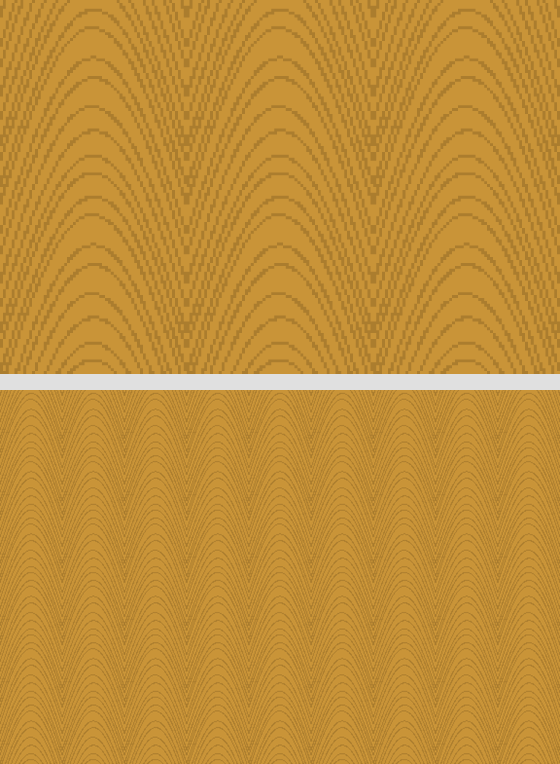
Top, the tile; bottom, the same tile 3 across and 3 down.
This texture is drawn by a WebGL 2 fragment shader. Its source:

```glsl
#version 300 es
precision highp float;
// Stepped woven arches: 3 x 2 tiles of 64 x 64 square cells. Each tile stacks
// eight uneven lines that follow a cosine arch and meet its neighbours in a
// sharp valley. A cell is dark when its centre lies close to one of the lines.
uniform vec2 u_resolution;
out vec4 outColor;

const float PI = 3.14159265;
const float TILE = 64.0;
const vec2 REPEATS = vec2(3.0, 2.0);
const vec3 GOLD = vec3(0.79, 0.58, 0.22);
const vec3 BROWN = vec3(0.67, 0.49, 0.18);

// Height of each arch top, in cells below the top of the tile
const float TOPS[8] = float[8](3.4, 9.5, 19.92, 26.6, 36.5, 44.75, 53.4, 59.25);

// 1 on a line, 0 on the ground; uv runs from 0 to 1 downwards
float lineCell(vec2 uv) {
    vec2 cell = mod(floor(uv * REPEATS * TILE), TILE) + 0.5;
    float angle = abs(cell.x - 0.5 * TILE) / TILE * PI;
    float drop = 60.0 * (1.0 - cos(angle));
    float slope = 60.0 * PI / TILE * sin(angle);
    float halfWidth = 0.51 * sqrt(1.0 + slope * slope);

    for (int i = 0; i < 8; i++) {
        // Slight lean that differs from line to line
        float lean = 0.5 * cos(2.4 * float(i)) * sin(2.0 * PI * cell.x / TILE);
        float offset = cell.y - TOPS[i] - drop - lean;
        // Shortest vertical distance across the tile border
        float dist = abs(mod(offset + 0.5 * TILE, TILE) - 0.5 * TILE);
        if (dist < halfWidth) return 1.0;
    }
    return 0.0;
}

void main() {
    // Average a 4 x 4 grid of samples to smooth the cell edges
    float cover = 0.0;
    for (int j = 0; j < 4; j++) {
        for (int i = 0; i < 4; i++) {
            vec2 shift = (vec2(i, j) + 0.5) / 4.0 - 0.5;
            vec2 uv = (gl_FragCoord.xy + shift) / u_resolution;
            cover += lineCell(vec2(uv.x, 1.0 - uv.y)) / 16.0;
        }
    }
    outColor = vec4(mix(GOLD, BROWN, cover), 1.0);
}
```
